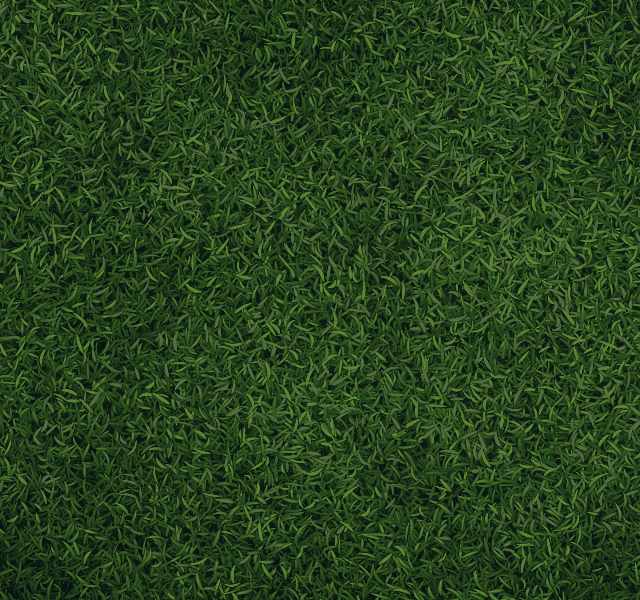
Write a WebGL 1 fragment shader that draws this texture.

```glsl
precision highp float;
uniform vec2 u_resolution;

const float DENSITY = 50.0; // blade cells per canvas height

vec4 hash4(vec2 p) {
  vec4 q = fract(p.xyxy * vec4(0.1031, 0.1030, 0.0973, 0.1099));
  q += dot(q, q.wzxy + 33.33);
  return fract((q.xxyz + q.yzzw) * q.zywx);
}

float noise(vec2 p) {
  vec2 cell = floor(p), f = fract(p);
  f = f * f * (3.0 - 2.0 * f);
  float low = mix(hash4(cell).x, hash4(cell + vec2(1.0, 0.0)).x, f.x);
  float high = mix(hash4(cell + vec2(0.0, 1.0)).x, hash4(cell + 1.0).x, f.x);
  return mix(low, high, f.y);
}

// Paints one layer of blades over grass.x (tone) and grass.y (paleness)
vec2 bladeLayer(vec2 grass, vec2 p, float layer, float depth, float tilt, float pixel) {
  p += layer * vec2(17.37, 29.61);
  vec2 home = floor(p);
  for (int j = -1; j <= 1; j++) {
    for (int i = -1; i <= 1; i++) {
      vec2 cell = home + vec2(float(i), float(j));
      vec4 place = hash4(cell + 3.7);
      vec4 look = hash4(cell + 151.3);

      // Blade space: y runs from root to tip, x across
      float angle = (place.z - 0.5) * 2.9 + tilt;
      float c = cos(angle), s = sin(angle);
      vec2 d = p - cell - place.xy;
      d = vec2(c * d.x + s * d.y, c * d.y - s * d.x);
      float halfLength = mix(0.45, 0.92, place.w);
      float along = d.y / halfLength;
      float across = abs(d.x + (look.x - 0.5) * 0.5 * (along * along - 0.3));
      float taper = sqrt(max(0.0, 1.0 - along * along)) * (1.0 - 0.35 * along);
      float width = mix(0.08, 0.15, look.y) * taper;
      float inside = step(abs(along), 1.0);

      // Contact shadow, then the lit blade with its midrib
      float shadow = inside * (1.0 - smoothstep(width, width + 0.16, across));
      float cover = inside * (1.0 - smoothstep(width - 0.5 * pixel, width + 0.5 * pixel, across));
      cover *= smoothstep(0.0, 0.5, taper);
      float rib = 1.0 - min(across / (width + 0.01), 1.0);
      float tone = 0.1 + 0.58 * depth + 0.6 * (look.z - 0.5) + 0.14 * along + 0.16 * rib;
      grass.x *= 1.0 - 0.3 * shadow;
      grass = mix(grass, vec2(tone, look.w), cover);
    }
  }
  return grass;
}

// Colour ramp from soil shadow to sunlit blade
vec3 grassColor(float tone, float pale) {
  vec3 lit = mix(vec3(0.36, 0.51, 0.20), vec3(0.33, 0.42, 0.25), smoothstep(0.35, 0.65, pale));
  vec3 color = mix(vec3(0.03, 0.07, 0.06), vec3(0.05, 0.10, 0.07), smoothstep(-0.1, 0.07, tone));
  color = mix(color, vec3(0.09, 0.18, 0.08), clamp((tone - 0.07) / 0.18, 0.0, 1.0));
  color = mix(color, vec3(0.15, 0.27, 0.11), clamp((tone - 0.25) / 0.22, 0.0, 1.0));
  color = mix(color, vec3(0.20, 0.35, 0.12), clamp((tone - 0.47) / 0.21, 0.0, 1.0));
  return mix(color, lit, clamp((tone - 0.68) / 0.22, 0.0, 1.0));
}

void main() {
  vec2 uv = gl_FragCoord.xy / u_resolution.y;
  vec2 screen = gl_FragCoord.xy / u_resolution;
  float pixel = DENSITY / u_resolution.y;
  float tilt = 1.6 * (noise(uv * 6.0 + 40.0) - 0.5);

  // Blades from the ground up
  vec2 grass = vec2(0.04, 0.5);
  for (int k = 0; k < 9; k++) {
    float layer = float(k);
    grass = bladeLayer(grass, uv * DENSITY, layer, layer / 8.0, tilt, pixel);
  }

  // Uneven growth, a paler upper right and darker borders
  float patches = 0.16 * (noise(uv * 3.5) - 0.5) + 0.16 * (noise(uv * 9.0 + 12.0) - 0.5);
  vec2 offset = screen - vec2(0.58, 0.62);
  float light = 0.1 - 0.42 * dot(offset, offset) + patches;
  float dry = 0.25 * (noise(uv * 4.0 + 70.0) - 0.5) + 0.15 * (screen.y - 0.5);
  float tone = grass.x * (1.0 + 0.6 * light) + 0.5 * light;
  gl_FragColor = vec4(grassColor(tone, grass.y + dry), 1.0);
}
```
